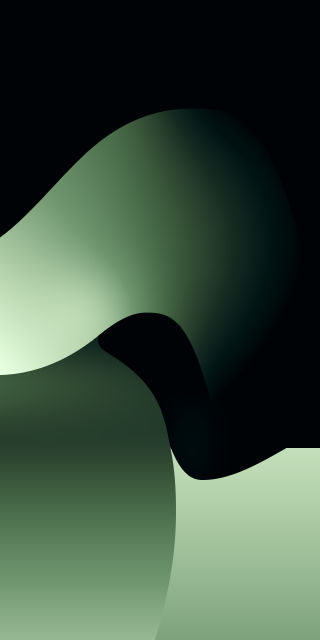
A Shadertoy shader for this background:

```glsl
// Smooth folded ribbon in green light over black, with a dark hollow beneath it,
// a rounded lobe at lower left and a pale panel at lower right.
// Edges are chained cubic Hermite arcs; one tone ramp colours every surface.

// Cubic from a to b, each (position, value, slope), with straight tails.
float arc(float x, vec3 a, vec3 b) {
    float h = b.x - a.x;
    float t = clamp((x - a.x) / h, 0.0, 1.0), s = 1.0 - t;
    float curve = s * s * ((1.0 + 2.0 * t) * a.y + t * h * a.z)
                + t * t * ((1.0 + 2.0 * s) * b.y - s * h * b.z);
    return curve + a.z * min(x - a.x, 0.0) + b.z * max(x - b.x, 0.0);
}

// Antialiased coverage, positive d being inside.
float cover(float d) {
    float pixelStep = length(vec2(dFdx(d), dFdy(d)));
    return clamp(0.5 + d / max(pixelStep, 1e-5), 0.0, 1.0);
}

// Black through teal and moss to pale mint.
vec3 tone(float t) {
    vec3 stops[8] = vec3[8](
        vec3(0.0, 0.01, 0.02), vec3(0.0, 0.08, 0.075),
        vec3(0.08, 0.165, 0.13), vec3(0.19, 0.29, 0.20),
        vec3(0.30, 0.44, 0.30), vec3(0.44, 0.59, 0.44),
        vec3(0.69, 0.81, 0.66), vec3(0.90, 1.0, 0.87));
    float k = clamp(t, 0.0, 1.0) * 7.0;
    int i = min(int(k), 6);
    return mix(stops[i], stops[i + 1], k - float(i));
}

float ribbonTop(float x) {
    vec3 shoulder = vec3(0.26, 1.513, 0.95), crest = vec3(0.60, 1.661, 0.0);
    return x < shoulder.x ? arc(x, vec3(0.0, 1.258, 0.72), shoulder)
         : x < crest.x ? arc(x, shoulder, crest)
         : arc(x, crest, vec3(0.95, 1.2, -4.0));
}

float ribbonBottom(float x) {
    vec3 tip = vec3(0.31, 0.953, 0.82), arch = vec3(0.456, 1.023, 0.0);
    return x < tip.x ? arc(x, vec3(0.0, 0.828, 0.03), tip)
         : x < arch.x ? arc(x, tip, arch)
         : arc(x, arch, vec3(0.634, 0.83, -3.2));
}

// Right-hand side of the lobe, as x over height.
float lobeSide(float y) {
    vec3 belly = vec3(0.40, 0.55, 0.0), waist = vec3(0.593, 0.534, -0.2);
    vec3 neck = vec3(0.87, 0.378, -1.4);
    return y < belly.x ? arc(y, vec3(0.0, 0.484, 0.31), belly)
         : y < waist.x ? arc(y, belly, waist)
         : y < neck.x ? arc(y, waist, neck)
         : arc(y, neck, vec3(0.93, 0.307, 0.0));
}

float panelTop(float x) {
    vec3 dip = vec3(0.633, 0.5, 0.0);
    float edge = x < dip.x ? arc(x, vec3(0.534, 0.60, -2.5), dip)
                           : arc(x, dip, vec3(1.0, 0.656, 0.47));
    return min(edge, 0.60);
}

void mainImage(out vec4 fragColor, in vec2 fragCoord) {
    vec2 p = fragCoord / iResolution.xy * vec2(1.0, 2.0);
    vec3 color = tone(0.0);

    // Pale panel, brightest along its upper rim
    color = mix(color, tone(0.745 + 0.27 * p.y), cover(panelTop(p.x) - p.y));

    // Lobe: light below, a dark band, then a faint lift under the ribbon
    float lobeLight = 0.8 - 0.4 * p.y - 0.5 * p.y * p.y
                    + 0.37 * smoothstep(0.58, 0.85, p.y) * (1.0 - 0.9 * p.x);
    float lobe = cover(lobeSide(p.y) - p.x) * step(p.y, 1.0);
    color = mix(color, tone(lobeLight), lobe);

    // Ribbon: light fades to the right and around the far bend
    float rise = p.y - 1.219;
    float bend = rise - 0.05;
    vec2 toGlow = p - vec2(0.30, 1.03);
    float ribbonLight = 0.84 - 0.3 * p.x - 0.61 * p.x * p.x
                      - 0.45 * rise * (1.0 - p.x)
                      - 1.6 * bend * bend * smoothstep(0.35, 0.7, p.x)
                      + 0.1 * exp(-40.0 * dot(toGlow, toGlow));
    float ribbon = min(cover(ribbonTop(p.x) - p.y), cover(p.y - ribbonBottom(p.x)));
    // The far end dissolves, leaving the panel in front
    ribbon *= smoothstep(0.62, 0.72, p.y);
    color = mix(color, tone(ribbonLight), ribbon);

    // Faint teal sheen in the fold above the panel
    vec2 toFold = (p - vec2(0.60, 0.62)) * vec2(1.0, 0.6);
    float fold = exp(-160.0 * dot(toFold, toFold))
               * cover(p.y - panelTop(p.x)) * (1.0 - lobe) * smoothstep(0.86, 0.7, p.y);
    color += vec3(0.0, 0.035, 0.035) * fold;

    fragColor = vec4(color, 1.0);
}
```
